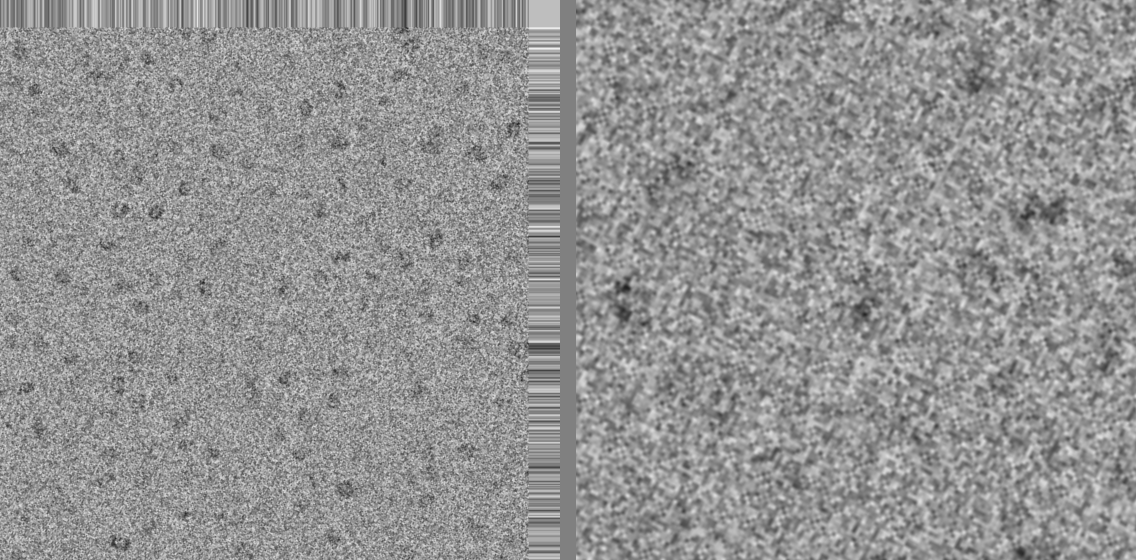
Left: the whole. Right: its middle third, enlarged.
Write a three.js fragment shader that draws this texture.

```glsl
// Grainy grey micrograph strewn with faint, mottled dark particles.
// Two rotated layers of value noise make the grain, jittered cells hold the
// particles, and clamping the field at its edge smears it into streaked bands.
varying vec2 vUv;

const vec2 FIELD_EDGE = vec2(0.945, 0.952);   // right and top end of the field
const float BASE_GREY = 0.588;
const float CORNER_GREY = 0.745;
const float FINE_FREQ = 410.0;
const float COARSE_FREQ = 290.0;
const float FINE_CONTRAST = 0.35;
const float COARSE_CONTRAST = 0.25;
const float CELL_SIZE = 0.058;
const float PARTICLE_SHARE = 0.85;
const vec2 PARTICLE_RADII = vec2(0.021, 0.0145);
const float LUMP_FREQ = 125.0;
const float MAX_DARKNESS = 0.24;
const float HALO_LIGHT = 0.025;
const float STREAK_CONTRAST = 1.2;

float hash(vec2 p) {
  vec3 q = fract(vec3(p.xyx) * 0.1031);
  q += dot(q, q.yzx + 33.33);
  return fract((q.x + q.y) * q.z);
}

mat2 rotation(float angle) {
  float c = cos(angle), s = sin(angle);
  return mat2(c, s, -s, c);
}

float valueNoise(vec2 p) {
  vec2 cell = floor(p);
  vec2 f = fract(p);
  vec2 w = f * f * (3.0 - 2.0 * f);
  float low = mix(hash(cell), hash(cell + vec2(1.0, 0.0)), w.x);
  float high = mix(hash(cell + vec2(0.0, 1.0)), hash(cell + 1.0), w.x);
  return mix(low, high, w.y);
}

// Signed grain around zero; rotation hides the noise lattices.
float grain(vec2 p) {
  float fine = valueNoise(rotation(0.48) * p * FINE_FREQ + 700.0) - 0.5;
  float coarse = valueNoise(rotation(-0.63) * p * COARSE_FREQ + 900.0) - 0.5;
  return FINE_CONTRAST * fine + COARSE_CONTRAST * coarse;
}

// Brightness change from oval particles with dark lumpy rims and pale halos.
float particles(vec2 p) {
  vec2 home = floor(p / CELL_SIZE);
  float lumps = smoothstep(0.25, 0.75, valueNoise(rotation(0.9) * p * LUMP_FREQ + 300.0));
  float change = 0.0;
  for (int j = -1; j <= 1; j++) {
    for (int i = -1; i <= 1; i++) {
      vec2 cell = home + vec2(float(i), float(j));
      vec2 seed = cell + 50.0;
      vec2 jitter = vec2(hash(seed), hash(seed + 71.0)) - 0.5;
      vec2 center = (cell + 0.5 + 0.8 * jitter) * CELL_SIZE;
      float present = step(hash(seed + 137.0), PARTICLE_SHARE);
      float strength = mix(0.25, 1.0, pow(hash(seed + 211.0), 1.4));
      float size = mix(0.8, 1.1, hash(seed + 293.0));
      vec2 local = rotation(6.2832 * hash(seed + 359.0)) * (p - center);
      float r = length(local / (PARTICLE_RADII * size));
      float body = 1.0 - smoothstep(0.55, 1.1, r);
      float rim = mix(0.6, 1.0, smoothstep(0.1, 0.6, r));
      float halo = smoothstep(0.85, 1.15, r) * (1.0 - smoothstep(1.15, 1.6, r));
      float dark = MAX_DARKNESS * body * rim * mix(0.15, 1.0, lumps);
      change += present * strength * (HALO_LIGHT * halo - dark);
    }
  }
  return change;
}

void main() {
  // Clamped coordinates turn the border values into straight streaks.
  vec2 p = min(vUv, FIELD_EDGE);
  vec2 beyond = smoothstep(FIELD_EDGE - 0.001, FIELD_EDGE + 0.001, vUv);
  float inBand = max(beyond.x, beyond.y);

  float signal = grain(p) + particles(p);
  float grey = BASE_GREY + signal * mix(1.0, STREAK_CONTRAST, inBand);

  // Right band pales toward the flat corner block.
  grey += 0.1 * beyond.x * smoothstep(0.84, 0.94, vUv.y);
  grey = mix(grey, CORNER_GREY, beyond.x * beyond.y);

  gl_FragColor = vec4(vec3(clamp(grey, 0.0, 1.0)), 1.0);
}
```
